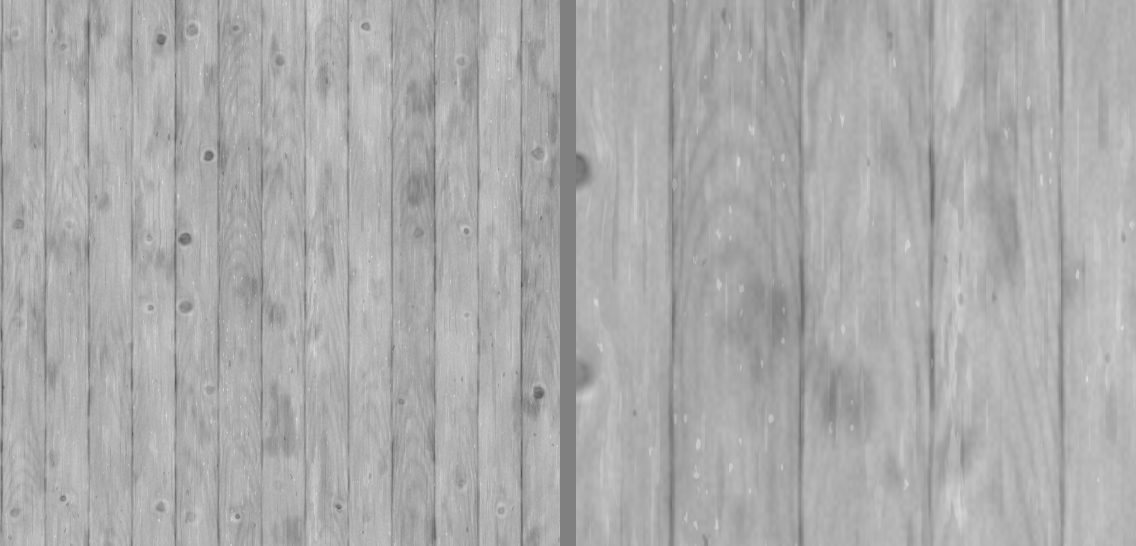
Left, the full canvas; right, a detail of the centre.
This texture is drawn by a Shadertoy shader. Its source:

```glsl
// Weathered grey timber wall: thirteen upright boards with soft broken seams.
// Layered value noise gives grain, stains and worn paint; hashed cells place
// knots and flecks. Lengths are measured in board widths.

const float BOARDS_ACROSS = 12.94;
const float FIRST_SEAM = 0.05;
const float KNOT_SPACING = 2.1;
const float PAINTED_BOARD = 7.0;
const float CHIPPED_BOARD = 5.0;
const float BASE_GREY = 0.692;

float hash(vec2 p) {
    vec3 q = fract(p.xyx * 0.1031);
    q += dot(q, q.yzx + 33.33);
    return fract((q.x + q.y) * q.z);
}

float noise(vec2 p) {
    vec2 i = floor(p), f = fract(p);
    f = f * f * (3.0 - 2.0 * f);
    float low = mix(hash(i), hash(i + vec2(1, 0)), f.x);
    float high = mix(hash(i + vec2(0, 1)), hash(i + vec2(1, 1)), f.x);
    return mix(low, high, f.y);
}

float fbm(vec2 p) {
    float sum = 0.0, weight = 0.53;
    for (int i = 0; i < 4; i++) {
        sum += weight * noise(p);
        p = p * 2.03 + 17.7;
        weight *= 0.5;
    }
    return sum;
}

// 1 on the chosen board, 0 on the others.
float onBoard(float board, float chosen) {
    return 1.0 - step(0.5, abs(board - chosen));
}

// Offset to the knot of this cell (xy), radius (z), strength (w).
// Knots lie mirrored about the middle height, unequal in strength.
vec4 knotNear(float board, vec2 p, float middle) {
    float v = abs(p.y - middle);
    vec2 id = vec2(board * 3.0 + 5.0, floor(v / KNOT_SPACING) + 11.0);
    float along = floor(v / KNOT_SPACING) + mix(0.28, 0.72, hash(id + 40.0));
    vec2 centre = vec2(mix(0.15, 0.85, hash(id + 70.0)), along * KNOT_SPACING);
    float side = step(middle, p.y);
    float strength = step(hash(id), 0.45) * mix(0.1, 1.0, hash(id + vec2(90.0 + side, 3.0)));
    return vec4(vec2(p.x, v) - centre, mix(0.06, 0.13, hash(id + 120.0)), strength);
}

// Dark core with a crescent rim, broken pale ring and a stain along the grain.
float knotShade(vec4 knot, vec2 q) {
    vec2 warp = vec2(noise(q * 8.0), noise(q * 8.0 + 50.0)) - 0.5;
    float ragged = noise(q * vec2(7.0, 4.0) + 20.0);
    float r = length(knot.xy + 0.06 * warp);
    float core = 1.0 - smoothstep(knot.z * 0.75, knot.z * 1.1, r);
    float rim = exp(-pow((r - knot.z) / 0.03, 2.0)) * smoothstep(0.3, 0.7, ragged);
    float halo = exp(-pow((r - knot.z * 1.6) / 0.045, 2.0)) * (1.0 - ragged);
    vec2 reach = (knot.xy + 0.3 * warp) / vec2(0.2, 0.36);
    float stain = exp(-dot(reach, reach)) * ragged;
    float mottle = 0.6 + 0.8 * noise(q * 20.0);
    return knot.w * (0.12 * halo - 0.12 * core * mottle - 0.1 * rim - 0.12 * stain);
}

// One small ragged fleck in some of the unit cells.
float flecks(vec2 p, float density, float soft) {
    vec2 cell = floor(p);
    vec2 centre = 0.35 + 0.3 * vec2(hash(cell + 31.0), hash(cell + 57.0));
    float size = mix(0.02, 0.2, hash(cell + 83.0));
    float d = length(p - cell - centre) + 0.3 * (noise(p * 5.0) - 0.5);
    return step(hash(cell), density) * (1.0 - smoothstep(size - soft, size + soft, d));
}

// Arched growth lines, streaks, fibres, pores, cracks and pale scratches.
float woodGrain(vec2 q, float x) {
    float streaks = fbm(vec2(q.x * 7.0, q.y * 0.6)) - 0.5;
    float bow = 1.7 * (x - 0.5) * (x - 0.5) + 0.22 * q.y;
    float arch = 0.5 + 0.5 * sin(42.0 * (bow + 0.5 * noise(q * vec2(1.5, 0.5))));
    float arched = smoothstep(0.45, 0.7, noise(q * vec2(0.8, 0.35) + 210.0));
    float fibres = noise(vec2(q.x * 29.0, q.y * 2.4)) - 0.5;
    float pores = noise(q * vec2(36.0, 21.0)) - 0.5;
    float crack = smoothstep(0.82, 0.92, noise(vec2(q.x * 17.0, q.y * 0.9) + 90.0));
    float scratch = smoothstep(0.8, 0.9, noise(vec2(q.x * 23.0, q.y * 2.0) + 150.0));
    return 0.1 * streaks - 0.035 * arched * arch * arch + 0.03 * fibres
        + 0.035 * pores - 0.045 * crack + 0.04 * scratch;
}

// Shallow uneven gap fading in and out, grime beside it and a pale right edge.
float seamShade(float x, float y, float px) {
    float seam = floor(x + 0.5);
    float t = x - seam + 0.02 * (noise(vec2(seam * 5.7, y * 1.3)) - 0.5);
    float wear = noise(vec2(seam * 7.3, y * 0.7));
    float broken = smoothstep(0.25, 0.75, noise(vec2(seam * 3.1 + 40.0, y * 3.5)));
    float gap = 1.0 - smoothstep(0.004, 0.03 + px * 0.6, abs(t));
    float grime = exp(-abs(t) / 0.07) * (0.02 + 0.07 * wear * broken);
    float edge = exp(-pow((t - 0.06) / 0.02, 2.0)) * broken * (1.0 - wear);
    return 0.05 * edge - grime - gap * (0.035 + 0.07 * wear + 0.06 * broken);
}

// Flaking pale paint: one heavy strip, elsewhere thin remnants.
float paintCover(vec2 q, float x, float board) {
    float flakes = fbm(vec2(q.x * 8.0, q.y * 1.6));
    float strip = exp(-pow((x - 0.2) / 0.11, 2.0)) * onBoard(board, PAINTED_BOARD);
    float patches = smoothstep(0.35, 0.5, noise(vec2(board, q.y * 0.6)));
    return strip * patches * smoothstep(0.46, 0.52, flakes) + 0.4 * smoothstep(0.68, 0.74, flakes);
}

void mainImage(out vec4 fragColor, in vec2 fragCoord) {
    float px = BOARDS_ACROSS / iResolution.x;
    vec2 wall = fragCoord * px - vec2(FIRST_SEAM, 0.0);
    float board = floor(wall.x);
    vec2 p = vec2(wall.x - board, wall.y);

    // Grain bends round the knots and differs on each board.
    vec4 knot = knotNear(board, p, 0.5 * iResolution.y * px);
    vec2 reach = knot.xy / vec2(0.25, 0.32);
    float shift = 0.7 * knot.w * knot.x * exp(-dot(reach, reach));
    vec2 q = vec2(p.x - shift, p.y) + (board + 2.0) * vec2(17.3, 31.7);

    // Board tone, broad stains and grain.
    float grey = BASE_GREY + 0.04 * (hash(vec2(board + 9.0, 4.0)) - 0.5);
    grey += 0.14 * (fbm(q * vec2(1.4, 0.6) + 60.0) - 0.5);
    grey -= 0.1 * smoothstep(0.56, 0.8, fbm(q * vec2(2.4, 1.0) + 130.0));
    grey += woodGrain(q, p.x - shift);

    // Knots, dark nicks, pale chips and paint.
    float chipped = onBoard(board, CHIPPED_BOARD);
    grey += knotShade(knot, q);
    grey -= 0.11 * flecks(q * vec2(7.0, 3.2), 0.04, 0.09);
    grey += 0.1 * flecks(q * vec2(12.0, 5.0), 0.03 + 0.14 * chipped, 0.09);
    grey += 0.085 * paintCover(q, p.x, board);
    grey += seamShade(wall.x, wall.y, px);

    fragColor = vec4(vec3(clamp(grey, 0.0, 1.0)), 1.0);
}
```
